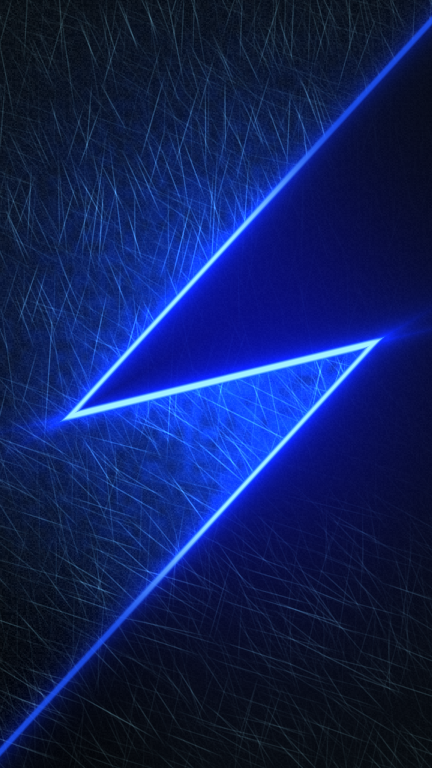
Reproduce this background procedurally as a Shadertoy shader.

```glsl
// A glowing neon zigzag over scratched, dark blue metal.
// The zigzag is point symmetric, so space is folded to one mitred corner;
// layered random scratches and grain are lit by a broad central glow.

const vec2 CENTER = vec2(0.008, 0.006);      // symmetry point of the zigzag
const vec2 CORNER = vec2(-0.198, -0.0475);   // sharp corner, relative to CENTER
const vec2 BEAM_NORMAL = vec2(0.738, -0.675);
const vec2 BAR_NORMAL = vec2(-0.233, 0.972);

const vec3 METAL = vec3(0.040, 0.062, 0.080);
const vec3 LIT_BLUE = vec3(0.02, 0.15, 0.66);
const vec3 SHADE_BLUE = vec3(0.01, 0.01, 0.46);
const vec3 HALO_BLUE = vec3(0.02, 0.15, 1.0);
const vec3 CORE_CYAN = vec3(0.64, 0.95, 1.0);
const vec3 BEAM_BLUE = vec3(0.12, 0.34, 0.98);

float hash(vec2 p) {
    return fract(sin(dot(p, vec2(127.1, 311.7))) * 43758.5453);
}

float noise(vec2 p) {
    vec2 i = floor(p), f = fract(p);
    f = f * f * (3.0 - 2.0 * f);
    return mix(mix(hash(i), hash(i + vec2(1, 0)), f.x),
               mix(hash(i + vec2(0, 1)), hash(i + vec2(1, 1)), f.x), f.y);
}

vec2 rotate(vec2 p, float angle) {
    float c = cos(angle), s = sin(angle);
    return vec2(c * p.x + s * p.y, c * p.y - s * p.x);
}

// One thin, faded scratch in each long cell of a rotated grid.
float scratchLayer(vec2 p, float angle, float density, float seed, float pixel) {
    vec2 grid = density * vec2(1.0, 6.0);
    vec2 q = rotate(p, angle) * grid + seed * 17.3;
    vec2 cell = floor(q), f = fract(q) - 0.5;
    float tilt = (hash(cell + seed) - 0.5) * 0.7;
    float shift = (hash(cell + seed + 5.2) - 0.5) * 0.4;
    float dist = abs(f.y - shift - tilt * f.x) / grid.y;
    float strength = pow(hash(cell + seed + 9.7), 4.0);
    float ends = smoothstep(0.5, 0.1, abs(f.x));
    return strength * ends * smoothstep(0.0004 + pixel, 0.0, dist);
}

// Steep scratches dominate the top, slanting ones the lower half.
float scratches(vec2 p, float pixel) {
    float sum = 0.0;
    float upper = smoothstep(-0.15, 0.1, p.y);
    for (int i = 0; i < 20; i++) {
        float k = float(i);
        float steep = 1.25 + 0.85 * hash(vec2(k, 2.0));
        float shallow = -0.25 - 0.75 * hash(vec2(k, 4.0));
        bool slanted = i % 2 == 0;
        float share = slanted ? mix(1.0, 0.35, upper) : mix(0.5, 1.0, upper);
        sum += share * scratchLayer(p, slanted ? shallow : steep, 4.0 + 0.4 * k, k + 1.0, pixel);
    }
    return sum;
}

// Filled stroke of the given half width with a soft rim.
float stroke(float dist, float halfWidth, float soft) {
    return 1.0 - smoothstep(halfWidth - soft, halfWidth + soft, dist);
}

void mainImage(out vec4 fragColor, in vec2 fragCoord) {
    float pixel = 1.0 / iResolution.y;
    vec2 p = (fragCoord - 0.5 * iResolution.xy) * pixel - CENTER;

    // Fold the right half onto the left, then measure the corner.
    bool flipped = dot(p, BEAM_NORMAL) > 0.0;
    vec2 q = (flipped ? -p : p) - CORNER;
    float beam = dot(q, BEAM_NORMAL);
    float bar = dot(q, BAR_NORMAL);
    float wedge = min(beam, bar);
    float dist = abs(wedge);
    float lit = smoothstep(-0.003, 0.003, flipped ? wedge : -wedge);

    // Metal and the wide light on it, brightest below the bar.
    vec2 spread = (p - vec2(0.015, 0.02)) * vec2(4.0, 3.5);
    float ambient = exp(-dot(spread, spread));
    float mottle = 0.75 + 0.5 * noise(p * vec2(90.0, 70.0));
    float underBar = lit * smoothstep(0.18, 0.0, length(p - vec2(0.04, -0.05)));
    vec3 color = METAL * mix(0.75, 1.0, lit);
    color += mix(SHADE_BLUE, LIT_BLUE * mottle, lit) * ambient;
    color += vec3(0.01, 0.06, 0.22) * underBar * mottle;
    color *= 1.0 - 0.5 * smoothstep(0.15, 0.4, -p.y) * smoothstep(0.0, -0.25, p.x);

    // Scratches: strong on lit metal and along the bottom, faint in shade.
    float worn = mix(0.06 + 0.7 * smoothstep(-0.12, -0.3, p.y), 1.0, lit);
    vec3 scratchColor = mix(vec3(0.14, 0.20, 0.20), vec3(0.20, 0.46, 0.62), ambient);
    color += scratchColor * scratches(p, pixel) * worn * 0.8;
    color += (hash(floor(p * 512.0)) - 0.5) * 0.05 * mix(0.4, 1.0, lit);

    // Halo around the tube and streaks past its corners.
    float power = 1.0 - smoothstep(0.16, 0.34, abs(p.y));
    float halo = 0.70 * exp(-dist / 0.009) + 0.28 * exp(-dist / 0.03);
    color += HALO_BLUE * halo * mix(0.5, 1.0, power);
    float past = max(-dot(q, vec2(BAR_NORMAL.y, -BAR_NORMAL.x)), 0.0);
    float streak = exp(-abs(bar) / 0.008) * exp(-past / 0.08);
    color += HALO_BLUE * 0.40 * streak * smoothstep(0.0, 0.02, past);

    // Hot core, thicker on the bar and bluer toward the far ends.
    float onBar = smoothstep(-0.01, 0.01, beam - bar);
    float halfWidth = mix(mix(0.0036, 0.0026, power), 0.0040, onBar);
    float soft = 0.0014 + 0.5 * pixel;
    vec3 coreColor = mix(BEAM_BLUE, CORE_CYAN, power);
    color = mix(color, vec3(0.05, 0.38, 1.0), 0.7 * power * stroke(dist, halfWidth + 0.0015, soft));
    color = mix(color, coreColor, stroke(dist, halfWidth, soft) * mix(0.75, 1.0, power));

    fragColor = vec4(clamp(color, 0.0, 1.0), 1.0);
}
```
